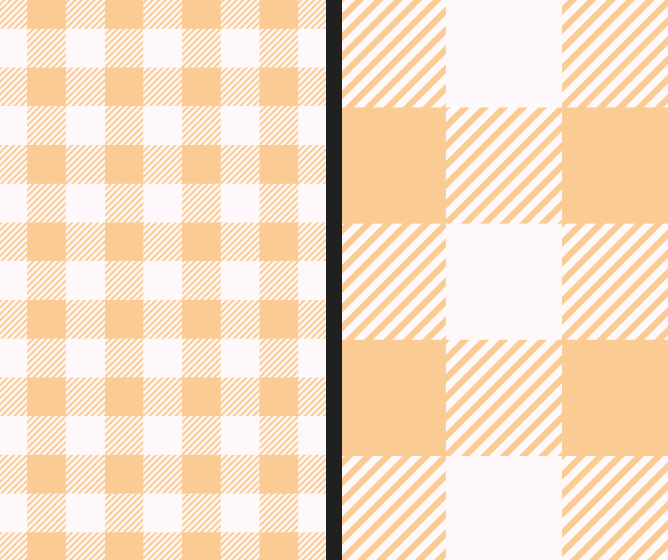
Left, the full canvas; right, a detail of the centre.
A Shadertoy shader for this pattern:

```glsl
// Coverage of the coloured half of a two-cell repeat
float band(float t, float pixel) {
    float inside = 0.5 - abs(mod(t, 2.0) - 0.5);
    return clamp(inside / pixel + 0.5, 0.0, 1.0);
}

// Rising diagonal stripes, six to each cell
float twill(vec2 p, float pixel) {
    float fromCentre = abs(fract(6.0 * (p.x - p.y) + 0.5) - 0.5);
    float softness = 10.0 * pixel;
    return clamp((0.23 - fromCentre) / softness + 0.5, 0.0, 1.0);
}

void mainImage(out vec4 fragColor, in vec2 fragCoord) {
    // Unit cells, with the first coloured column and row at the origin
    float cellsHigh = 14.46;
    float pixel = cellsHigh / iResolution.y;
    vec2 p = (fragCoord / iResolution.y - vec2(0.0484, -0.0197)) * cellsHigh;

    // Solid where bands cross, striped where only one passes
    float column = band(p.x, pixel);
    float row = band(p.y, pixel);
    float crossing = column * row;
    float either = column + row - crossing;
    float ink = mix(crossing, either, twill(p, pixel));

    vec3 cloth = vec3(1.0, 0.973, 0.98);
    vec3 apricot = vec3(0.98, 0.8, 0.58);
    fragColor = vec4(mix(cloth, apricot, ink), 1.0);
}
```
